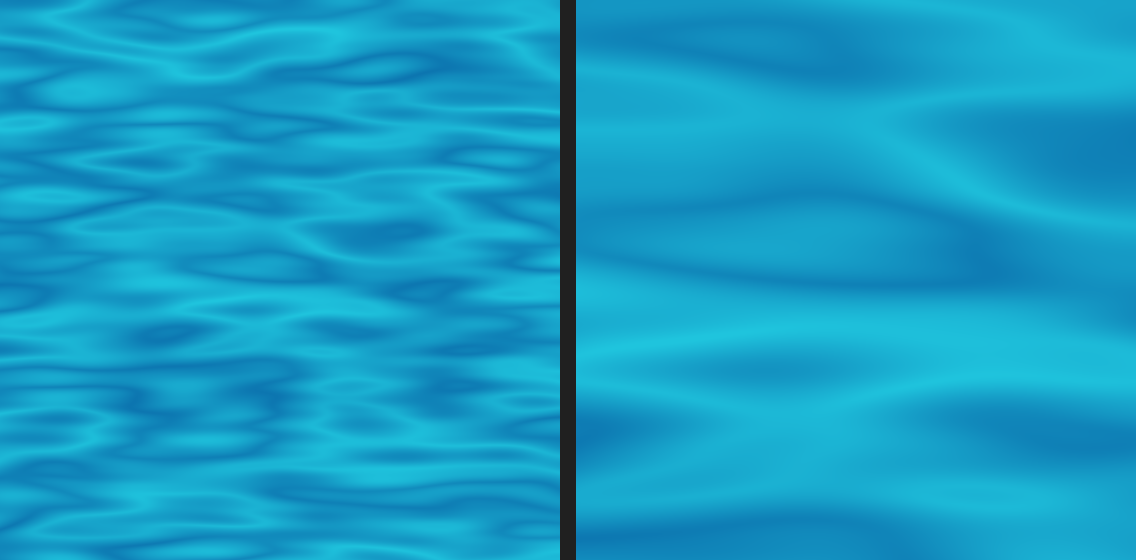
Left, the full canvas; right, a detail of the centre.
Give the GLSL for this texture, as a Shadertoy shader.

```glsl
// Calm blue water: horizontally stretched gradient noise is folded by a
// rounded triangle wave into long bright and dark ripples with lens-shaped
// rings, then tinted along a blue to cyan ramp.

const vec3 DEEP_BLUE = vec3(0.048, 0.460, 0.690);
const vec3 LIGHT_CYAN = vec3(0.122, 0.770, 0.868);
const vec2 RIPPLE_SCALE = vec2(3.0, 15.0);  // cells across and up the canvas
const float DETAIL_SHARE = 0.38;            // weight of the finer octave
const float FOLD_COUNT = 1.25;              // wave periods per unit of noise
const float CREST_SHARPNESS = 0.975;        // 1.0 gives knife-edge folds
const float FOLD_CONTRAST = 0.68;
const float SWELL_CONTRAST = 0.36;
const float WARP = 0.018;                   // vertical drift of the bands
const float TAU = 6.2831853;

float hash(vec2 cell) {
    vec3 p = fract(cell.xyx * vec3(0.1031, 0.1030, 0.0973));
    p += dot(p, p.yzx + 33.33);
    return fract((p.x + p.y) * p.z);
}

// Dot product of a random unit gradient with the offset from its corner
float cornerSlope(vec2 cell, vec2 offset) {
    float angle = TAU * hash(cell);
    return dot(vec2(cos(angle), sin(angle)), offset);
}

float gradientNoise(vec2 p) {
    vec2 cell = floor(p);
    vec2 f = p - cell;
    vec2 blend = f * f * f * (f * (f * 6.0 - 15.0) + 10.0);
    vec2 e = vec2(0.0, 1.0);
    float low = mix(cornerSlope(cell, f),
                    cornerSlope(cell + e.yx, f - e.yx), blend.x);
    float high = mix(cornerSlope(cell + e.xy, f - e.xy),
                     cornerSlope(cell + e.yy, f - e.yy), blend.x);
    return mix(low, high, blend.y);
}

// Triangle wave from -0.5 to 0.5 with slightly rounded crests
float roundedFold(float phase) {
    return 0.5 * asin(CREST_SHARPNESS * sin(TAU * phase)) / asin(CREST_SHARPNESS);
}

void mainImage(out vec4 fragColor, in vec2 fragCoord) {
    vec2 uv = fragCoord / iResolution.xy;

    // Bend the bands gently so that they do not follow the noise lattice
    uv.y += WARP * gradientNoise(uv * vec2(3.0, 4.0) + 71.3);

    // Two octaves of stretched noise
    vec2 p = uv * RIPPLE_SCALE;
    float height = gradientNoise(p + vec2(17.4, 40.7));
    height += DETAIL_SHARE * gradientNoise(p * 2.0 + vec2(53.8, 9.2));

    // Fold into ripples, with a broader swell of light over them
    float swell = gradientNoise(p * vec2(0.9, 0.8) + vec2(91.6, 25.1));
    float light = 0.5 + FOLD_CONTRAST * roundedFold(height * FOLD_COUNT)
                + SWELL_CONTRAST * swell;

    fragColor = vec4(mix(DEEP_BLUE, LIGHT_CYAN, clamp(light, 0.0, 1.0)), 1.0);
}
```
